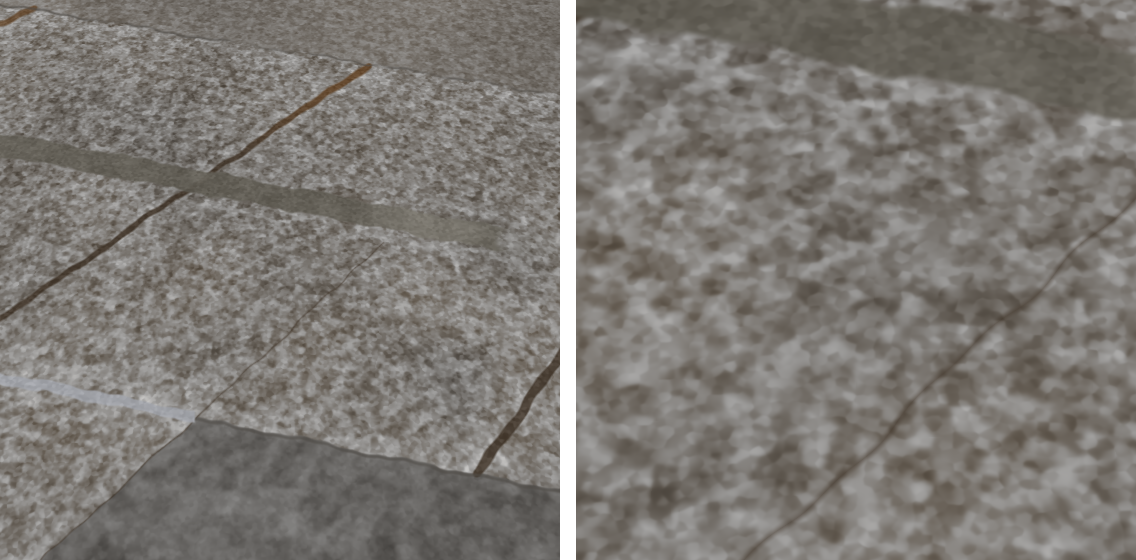
Left, the full canvas; right, a detail of the centre.
Give the GLSL for this texture, as a Shadertoy shader.

```glsl
// Worn stone paving seen at a slant: speckled slabs, sloping row joints, cross cracks,
// one mortar band and one smooth dark slab. Grain is soft cellular noise laid on a
// receding ground plane; joints are wobbling lines and segments.

const float HORIZON = 2.2;          // height where the ground would vanish
const float GRAIN_SCALE = 150.0;
const float EDGE = 0.0025;          // softness of drawn edges
const float STONE_TONE = 0.482;
const float TOP_TONE = 0.440;
const float DARK_TONE = 0.392;
const float BLEACH = 0.085;         // lightening of the worn slab rims
const float BAND_HALF = 0.0205;
const float FILL_END = 0.348;       // where the pale filler stops

const vec3 MORTAR = vec3(0.385, 0.370, 0.335);
const vec3 FILLER = vec3(0.640, 0.650, 0.675);
const vec3 SOIL = vec3(0.270, 0.225, 0.180);
const vec3 RUST = vec3(0.390, 0.275, 0.165);
const vec3 SHADOW = vec3(0.315, 0.300, 0.280);

// Row joints: height at the left side, slope
const vec2 ROW_TOP = vec2(0.992, -0.162);
const vec2 ROW_BAND = vec2(0.743, -0.190);
const vec2 ROW_LOW = vec2(0.326, -0.202);

// Cross joints: end points, then half width, opacity, rim wear
const int JOINTS = 4;
const vec4 JOINT_ENDS[JOINTS] = vec4[](
    vec4(-0.02, 0.416, 0.658, 0.885), vec4(0.075, 0.0, 0.684, 0.564),
    vec4(0.853, 0.154, 1.02, 0.390), vec4(-0.02, 0.952, 0.060, 0.984));
const vec3 JOINT_STYLE[JOINTS] = vec3[](
    vec3(0.0052, 0.95, 0.7), vec3(0.0011, 0.65, 0.1),
    vec3(0.0075, 0.90, 0.7), vec3(0.0045, 0.85, 0.6));

vec3 hash3(vec2 p) {
    vec3 q = fract(vec3(p.xyx) * vec3(0.1031, 0.1030, 0.0973));
    q += dot(q, q.yxz + 33.33);
    return fract((q.xxy + q.yzz) * q.zyx);
}

// Soft cellular noise: random cell values blended by distance
float cells(vec2 p) {
    vec2 base = floor(p);
    float sum = 0.0, weight = 0.0;
    for (int y = -1; y <= 1; y++)
    for (int x = -1; x <= 1; x++) {
        vec2 cell = base + vec2(x, y);
        vec3 h = hash3(cell + 200.0);
        vec2 d = cell + h.xy - p;
        float w = exp(-4.5 * dot(d, d));
        sum += w * h.z;
        weight += w;
    }
    return sum / weight;
}

float segmentDistance(vec2 p, vec4 s) {
    vec2 a = p - s.xy, b = s.zw - s.xy;
    return length(a - b * clamp(dot(a, b) / dot(b, b), 0.0, 1.0));
}

float rowDistance(vec2 p, vec2 row) {
    return (p.y - row.x - row.y * p.x) / sqrt(1.0 + row.y * row.y);
}

float stroke(float d, float halfWidth) {
    return 1.0 - smoothstep(halfWidth - EDGE, halfWidth + EDGE, abs(d));
}

// Grey value to stone colour: dark grains are warmer than light ones
vec3 stoneColour(float tone, float warmth) {
    float tint = mix(0.028, 0.004, smoothstep(0.30, 0.65, tone)) * warmth;
    return vec3(tone) + vec3(1.0, 0.0, -1.2) * tint;
}

void mainImage(out vec4 fragColor, in vec2 fragCoord) {
    vec2 uv = fragCoord / iResolution.xy;
    float depth = HORIZON - uv.y;
    vec2 ground = vec2(uv.x - 0.5, HORIZON) / depth;

    // Grain, streaks and broad stains
    vec2 g = GRAIN_SCALE * ground;
    float coarse = cells(g) - 0.5;
    float fine = cells(g * 2.1 + 17.0) - 0.5;
    float clump = cells(g * 0.32 + 41.0) - 0.5;
    float stain = cells(uv * 7.0 + 5.0) - 0.5;
    float streak = cells(mat2(0.8, -0.5, 0.5, 0.8) * g * vec2(0.45, 0.6)) - 0.5;
    float speckle = 0.26 * coarse + 0.16 * fine + 0.06 * clump;

    // Irregular joint outlines
    vec2 p = uv + 0.0022 * sin(uv.yx * 43.0 + 1.3 * sin(uv * 27.0))
                + 0.0011 * sin(uv.yx * 137.0) + 0.003 * clump;
    float top = rowDistance(p, ROW_TOP);
    float band = rowDistance(p, ROW_BAND);
    float low = rowDistance(p, ROW_LOW);

    // Slab regions
    float topRow = smoothstep(-EDGE, EDGE, top);
    vec4 e = JOINT_ENDS[1];
    float side = p.x - e.x - (p.y - e.y) * (e.z - e.x) / (e.w - e.y);
    float dark = smoothstep(-EDGE, EDGE, side) * (1.0 - smoothstep(-EDGE, EDGE, low));

    // Pale wear around the joints
    float wear = 0.7 * exp(-abs(top) * 32.0) + 0.8 * exp(-abs(band) * 20.0)
               + exp(-abs(low) * 26.0);
    for (int i = 0; i < JOINTS; i++)
        wear += JOINT_STYLE[i].z * exp(-segmentDistance(p, JOINT_ENDS[i]) * 24.0);
    wear = min(wear, 1.2) * (0.75 + stain + clump);

    // Stone surfaces
    float stone = STONE_TONE + speckle + 0.06 * stain + BLEACH * wear - 0.02 * uv.y;
    float upper = TOP_TONE + 0.55 * speckle + 0.09 * stain + 0.03 * wear;
    float smoothSlab = DARK_TONE + 0.30 * speckle + 0.12 * streak + 0.07 * stain;
    float tone = mix(mix(stone, upper, topRow), smoothSlab, dark);
    vec3 colour = stoneColour(tone, mix(1.0 + 0.8 * stain, 0.35, dark));

    // Cross joints, rustier toward the far end
    vec3 soil = mix(SOIL, RUST, smoothstep(0.70, 0.86, uv.y)) + 0.08 * fine;
    for (int i = 0; i < JOINTS; i++) {
        float d = segmentDistance(p, JOINT_ENDS[i]);
        float halfWidth = JOINT_STYLE[i].x * (1.0 + 0.5 * stain);
        colour = mix(colour, soil, JOINT_STYLE[i].y * stroke(d, halfWidth));
    }

    // Mortar band, fading out near its right end
    float fade = 1.0 - 0.88 * smoothstep(0.88, 0.91, uv.x + 0.03 * clump);
    float dust = 0.09 * exp(-90.0 * dot(uv - vec2(0.77, 0.60), uv - vec2(0.77, 0.60)));
    vec3 mortar = MORTAR + dust + 0.06 * clump + 0.07 * fine;
    colour = mix(colour, mortar, 0.94 * fade * stroke(band, BAND_HALF));

    // Broken cracks along the top and lower rows
    float broken = smoothstep(-0.25, 0.15, stain + 0.5 * clump);
    colour = mix(colour, SHADOW, 0.75 * broken * stroke(top, 0.0018));
    colour = mix(colour, SHADOW, 0.60 * stroke(low + 0.004, 0.0025));

    // Pale filler in the left part of the lower row
    float filled = 1.0 - smoothstep(FILL_END - EDGE, FILL_END + EDGE, uv.x);
    float fillWidth = 0.0085 + 0.006 * stain;
    colour = mix(colour, FILLER + 0.08 * fine, 0.92 * filled * stroke(low, fillWidth));

    fragColor = vec4(clamp(colour, 0.0, 1.0), 1.0);
}
```
